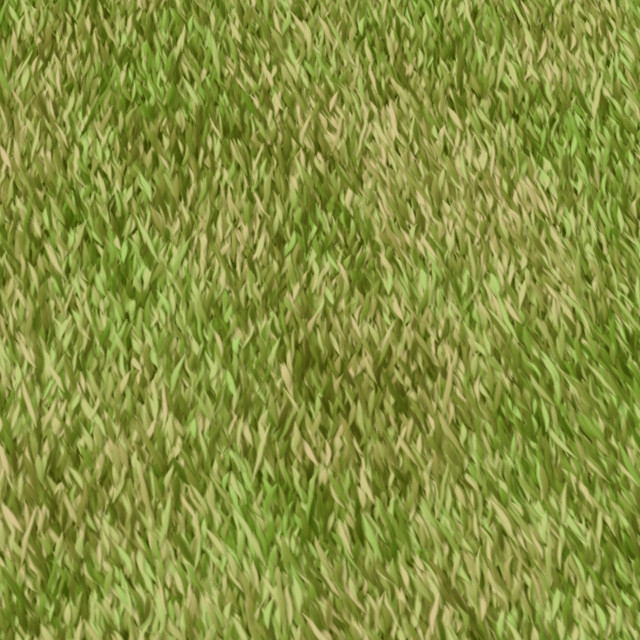
Reproduce this texture procedurally as a Shadertoy shader.

```glsl
// Sunlit short lawn: many overlapping layers of small, soft, pointed blades.
// Each layer is a jittered grid; every blade casts a soft shadow on those below.
// Layered sines drift the lawn between lush green and dry straw patches.
#define LAYERS 13
#define CELL vec2(0.024, 0.032)
#define BLADE_WIDTH 0.0037
#define BLADE_LENGTH 0.021
#define SOFTNESS 0.0027
#define MEAN_LEAN -0.20
#define LEAN_SPREAD 1.05
#define SHADOW 0.30
#define TONE_LOW 0.16
#define TONE_HIGH 1.16
#define DRYNESS 0.0
#define PATCH_CONTRAST 0.19

const vec3 SHADE = vec3(0.24, 0.28, 0.015);
const vec3 GRASS = vec3(0.51, 0.56, 0.20);
const vec3 SUNLIT = vec3(0.79, 0.80, 0.51);
const vec3 LUSH_TINT = vec3(-0.09, 0.03, -0.07);
const vec3 STRAW_TINT = vec3(0.07, -0.01, 0.06);

vec3 hash3(vec2 p) {
    vec3 q = fract(p.xyx * vec3(0.1031, 0.1030, 0.0973));
    q += dot(q, q.yxz + 33.33);
    return fract((q.xxy + q.yzz) * q.zyx);
}

// Smooth patches, roughly -1 to 1.
float patches(vec2 p) {
    float sum = 0.0, amp = 0.5;
    for (int i = 0; i < 4; i++) {
        sum += amp * sin(p.x + 1.7 * sin(p.y * 0.8 + float(i))) * cos(p.y + 1.3 * sin(p.x * 0.7));
        p = mat2(0.8, -0.6, 0.6, 0.8) * p * 1.8 + 4.1;
        amp *= 0.65;
    }
    return sum;
}

vec3 toneColor(float tone, float dry) {
    float t = clamp(tone, 0.0, 1.0);
    vec3 base = t < 0.5 ? mix(SHADE, GRASS, t * 2.0) : mix(GRASS, SUNLIT, t * 2.0 - 1.0);
    vec3 tint = dry > 0.0 ? STRAW_TINT * dry : LUSH_TINT * -dry;
    return base + tint * (0.4 + 0.6 * t);
}

// Signed distance to a bent, pointed blade; also returns its across and along position.
vec3 bladeShape(vec2 p, float len, float width, float lean, float bend) {
    float along = clamp(p.y / len, -1.0, 1.0);
    float across = (p.x - lean * p.y - bend * along * along) / sqrt(1.0 + lean * lean);
    float taper = width * (1.0 - 0.9 * along * along);
    float d = max(abs(across) - taper, abs(p.y) - len);
    return vec3(d, clamp(across / width, -1.0, 1.0), along);
}

void drawLayer(inout vec3 col, vec2 p, int layer) {
    // The last two layers hold a few long, bright blades.
    bool sparse = layer >= LAYERS - 2;
    float size = sparse ? 1.7 : 1.0;
    vec2 seed = vec2(float(layer) * 37.0 + 11.0, float(layer) * 53.0 + 7.0);
    vec2 grid = p / (CELL * size) + hash3(seed).xy;
    vec2 home = floor(grid);
    for (int j = -1; j <= 1; j++)
    for (int i = -1; i <= 1; i++) {
        vec2 id = home + vec2(i, j);
        vec3 place = hash3(id + seed + 100.0);
        vec3 form = hash3(id + seed + 371.0);
        vec3 look = hash3(id + seed + 733.0);
        if (sparse && place.z > 0.14) continue;

        vec2 local = (grid - id - place.xy) * CELL * size;
        vec2 center = p - local;
        float lean = MEAN_LEAN + LEAN_SPREAD * (form.x - 0.5) + 0.22 * patches(center * 5.0 + 9.0);
        float len = BLADE_LENGTH * size * mix(0.5, 1.25, form.y);
        float width = BLADE_WIDTH * mix(0.65, 1.35, form.z);
        float bend = (fract(place.z * 7.0) - 0.5) * 0.008;

        // Soft shadow, falling to the lower right.
        float shade = bladeShape(local - vec2(0.0035, -0.003), len, width, lean, bend).x;
        col = mix(col, SHADE, SHADOW * smoothstep(0.004, -0.003, shade));

        // Blade: darker at the root and on its far side.
        vec3 blade = bladeShape(local, len, width, lean, bend);
        float dry = DRYNESS + 0.9 * patches(center * 9.0) + 1.5 * (look.y - 0.5);
        float tone = mix(TONE_LOW, TONE_HIGH, look.x) + 0.12 * blade.z - 0.06 * blade.y;
        tone += PATCH_CONTRAST * patches(center * 7.0 + 3.0) + (sparse ? 0.10 : 0.0);
        float cover = smoothstep(SOFTNESS, -SOFTNESS, blade.x);
        col = mix(col, toneColor(tone, clamp(dry, -1.0, 1.0)), cover * 0.95);
    }
}

void mainImage(out vec4 fragColor, in vec2 fragCoord) {
    vec2 uv = fragCoord / iResolution.y;

    // Mild perspective: blades shrink towards the top.
    vec2 p = vec2((uv.x - 0.5) * (0.86 + 0.30 * uv.y), uv.y * (0.86 + 0.15 * uv.y)) + 2.0;

    // Small wobble keeps the blades from looking ruled.
    p += 0.0007 * sin(p.yx * vec2(150.0, 130.0) + 2.0 * sin(p * 61.0));

    vec3 col = SHADE;
    for (int layer = 0; layer < LAYERS; layer++) drawLayer(col, p, layer);
    fragColor = vec4(clamp(col, 0.0, 1.0), 1.0);
}
```
